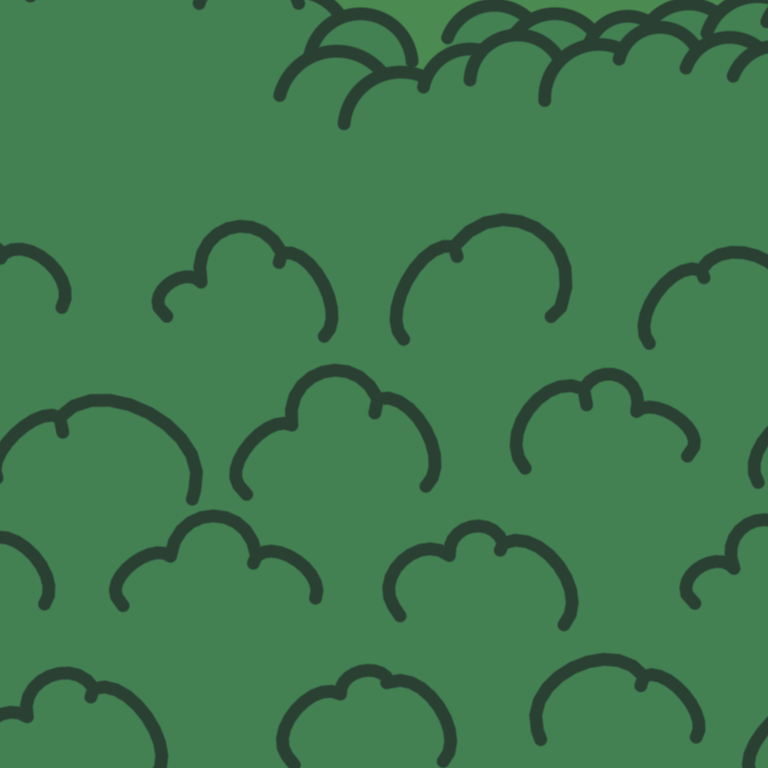
Reproduce this pattern procedurally as a three.js fragment shader.

```glsl
varying vec2 vUv;

const vec3 LEAF = vec3(0.262, 0.502, 0.322);
const vec3 LIGHT = vec3(0.295, 0.540, 0.315);
const vec3 INK = vec3(0.160, 0.250, 0.200);
const float HALF_STROKE = 0.0083;
const float SOFT = 0.0018;
const vec2 CELL = vec2(0.34, 0.185);

float hash(vec2 p) {
  return fract(sin(dot(p, vec2(127.1, 311.7))) * 43758.5453);
}

float vary(vec2 id, float seed, float low, float high) {
  return mix(low, high, hash(id + seed * vec2(1.37, 2.91)));
}

float cover(float d) {
  return 1.0 - smoothstep(-SOFT, SOFT, d);
}

float segment(vec2 p, vec2 a, vec2 b) {
  vec2 pa = p - a, ba = b - a;
  float t = clamp(dot(pa, ba) / max(dot(ba, ba), 1e-6), 0.0, 1.0);
  return length(pa - ba * t);
}

// Cubic curve from a to b, bulging to the left of its direction
float lobe(vec2 p, vec2 a, vec2 b, float bulge) {
  vec2 along = b - a;
  vec2 side = vec2(-along.y, along.x) * bulge;
  vec2 c1 = a + 0.08 * along + side;
  vec2 c2 = b - 0.08 * along + side;
  vec2 last = a;
  float d = 1.0;
  for (int i = 1; i <= 10; i++) {
    float t = float(i) / 10.0, s = 1.0 - t;
    vec2 next = s * s * s * a + 3.0 * s * s * t * c1 + 3.0 * s * t * t * c2 + t * t * t * b;
    d = min(d, segment(p, last, next));
    last = next;
  }
  return d;
}

// Open outline of two or three lobes with small hooks
float bush(vec2 p, vec2 id) {
  p.x *= hash(id + 7.7) < 0.5 ? -1.0 : 1.0;
  float w = vary(id, 1.0, 0.095, 0.138);
  vec2 foot = vec2(-w, -vary(id, 2.0, 0.045, 0.105));
  vec2 left = vec2(-w * vary(id, 3.0, 0.25, 0.5), vary(id, 4.0, -0.005, 0.025));
  vec2 right = vec2(w * vary(id, 5.0, 0.3, 0.55), vary(id, 6.0, -0.035, 0.01));
  vec2 tip = vec2(w, -vary(id, 7.0, 0.05, 0.11));
  if (hash(id + 3.3) < 0.3) right = tip;
  float d = lobe(p, foot, left, vary(id, 8.0, 0.28, 0.45));
  d = min(d, lobe(p, left, right, vary(id, 9.0, 0.4, 0.65)));
  d = min(d, lobe(p, right, tip, vary(id, 10.0, 0.3, 0.5)));
  d = min(d, segment(p, left, left + vec2(0.004, -vary(id, 11.0, 0.0, 0.022))));
  return min(d, segment(p, tip, tip - vec2(vary(id, 12.0, 0.0, 0.014), 0.012)));
}

// Staggered, jittered rows of bushes below the hedge
float bushes(vec2 uv) {
  float d = 1.0;
  for (int j = -1; j <= 1; j++) {
    float row = floor(uv.y / CELL.y) + float(j);
    if (row > 3.5) continue;
    float shift = 0.5 * mod(row, 2.0) + 0.15;
    float column = floor(uv.x / CELL.x + shift);
    for (int i = -1; i <= 1; i++) {
      vec2 id = vec2(column + float(i), row);
      vec2 jitter = vec2(vary(id, 13.0, -0.03, 0.03), vary(id, 14.0, -0.018, 0.018));
      vec2 p = uv - (id + vec2(0.5 - shift, 0.5)) * CELL - jitter;
      if (length(p) < 0.24) d = min(d, bush(p, id));
    }
  }
  return d;
}

// Upper arc of a circle, with round ends
float dome(vec2 p, float radius, float angle) {
  p.x = abs(p.x);
  vec2 end = vec2(sin(angle), cos(angle));
  return end.y * p.x > end.x * p.y ? length(p - end * radius) : abs(length(p) - radius);
}

// Two rows of overlapping domes, back to front, with light gaps above
vec3 hedge(vec2 uv) {
  vec3 color = mix(LEAF, LIGHT, smoothstep(0.78, 0.8, uv.y));
  for (int k = 0; k < 28; k++) {
    float row = floor(float(k) / 14.0);
    vec2 id = vec2(mod(float(k), 14.0), row + 20.0);
    float x = -0.04 + 0.085 * id.x + 0.04 * row + vary(id, 1.0, -0.018, 0.018);
    float radius = vary(id, 2.0, 0.052, 0.078);
    float level = mix(1.0, 0.855, smoothstep(0.27, 0.45, x)) + 0.04 * smoothstep(0.55, 0.8, x);
    float y = level + 0.05 * (1.0 - row) + vary(id, 3.0, -0.025, 0.02);
    if (row < 0.5 && hash(id + 5.1) < 0.5) continue;
    vec2 p = uv - vec2(x, y);
    float body = segment(p, vec2(0.0), vec2(0.0, -0.3)) - radius;
    color = mix(color, LEAF, cover(body));
    float line = dome(p, radius, vary(id, 4.0, 1.2, 1.65)) - HALF_STROKE;
    color = mix(color, INK, cover(line));
  }
  return color;
}

void main() {
  vec3 color = hedge(vUv);
  color = mix(color, INK, cover(bushes(vUv) - HALF_STROKE));
  gl_FragColor = vec4(color, 1.0);
}
```
